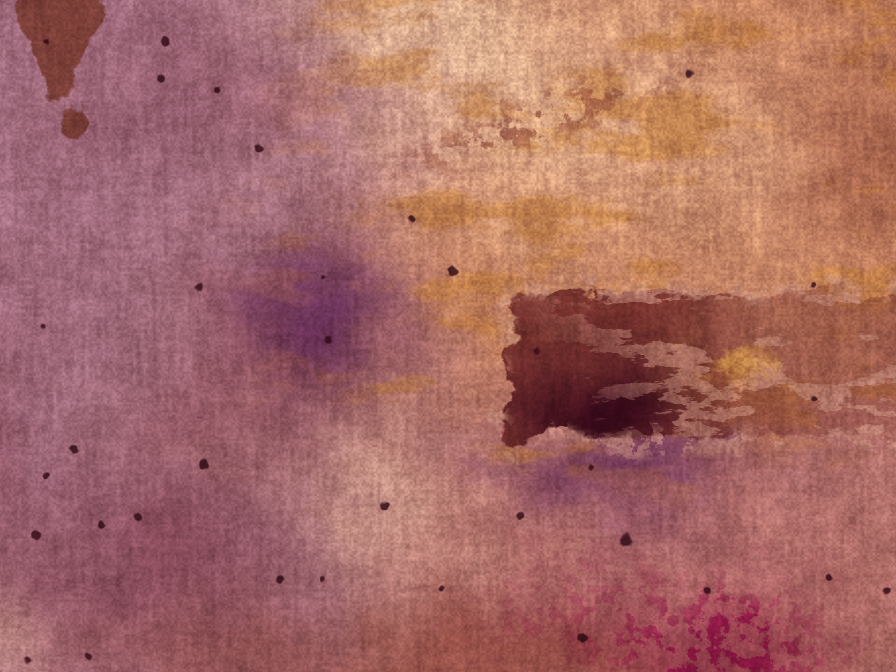
Reproduce this texture procedurally as a Shadertoy shader.

```glsl
const vec3 LILAC = vec3(0.64, 0.43, 0.50);
const vec3 TAN = vec3(0.77, 0.51, 0.38);
const vec3 ROSE = vec3(0.69, 0.43, 0.41);
const vec3 CREAM = vec3(0.91, 0.74, 0.61);
const vec3 MAUVE = vec3(0.50, 0.25, 0.31);
const vec3 RUST = vec3(0.53, 0.25, 0.20);
const vec3 OCHRE = vec3(0.74, 0.47, 0.21);
const vec3 PURPLE = vec3(0.37, 0.15, 0.33);
const vec3 WINE = vec3(0.21, 0.03, 0.10);
const vec3 MAGENTA = vec3(0.53, 0.06, 0.25);
const vec3 PATCH_BROWN = vec3(0.47, 0.20, 0.18);
const vec3 SPOT_DARK = vec3(0.20, 0.05, 0.09);
const float GRAIN_SCALE = 330.0;
const float GRAIN_AMOUNT = 0.20;
const float FIBRE_AMOUNT = 0.13;
const float MOTTLE_AMOUNT = 0.30;
const float SPOT_CELLS = 11.0;
const float EDGE = 0.003;

float hash(vec2 p) {
    vec3 q = fract(vec3(p.xyx) * 0.1031);
    q += dot(q, q.yzx + 33.33);
    return fract((q.x + q.y) * q.z);
}

float noise(vec2 p) {
    vec2 i = floor(p), f = fract(p);
    f = f * f * (3.0 - 2.0 * f);
    return mix(mix(hash(i), hash(i + vec2(1, 0)), f.x),
               mix(hash(i + vec2(0, 1)), hash(i + vec2(1, 1)), f.x), f.y);
}

float fbm(vec2 p) {
    float sum = 0.0, amp = 0.5;
    for (int i = 0; i < 6; i++) {
        sum += amp * noise(p);
        p = mat2(1.6, 1.2, -1.2, 1.6) * p + 17.3;
        amp *= 0.55;
    }
    return sum / 1.08;
}

float blob(vec2 p, vec2 centre, vec2 radius) {
    vec2 q = (p - centre) / radius;
    return exp(-dot(q, q));
}

float boxDistance(vec2 p, vec2 halfSize) {
    vec2 d = abs(p) - halfSize;
    return length(max(d, 0.0)) + min(max(d.x, d.y), 0.0);
}

// Broad washes of pigment
vec3 washes(vec2 p, vec2 w) {
    vec3 right = mix(ROSE, TAN, smoothstep(0.25, 0.65, w.y));
    vec3 col = mix(LILAC, right, smoothstep(0.42, 0.76, w.x));
    col = mix(col, CREAM, 0.9 * blob(w, vec2(0.68, 0.93), vec2(0.22, 0.19)));
    col = mix(col, CREAM, 0.45 * blob(w, vec2(0.92, 0.80), vec2(0.33, 0.16)));
    col = mix(col, CREAM, 0.50 * blob(w, vec2(0.60, 0.24), vec2(0.15, 0.17)));
    col = mix(col, CREAM, 0.45 * blob(w, vec2(0.0, 0.10), vec2(0.09, 0.12)));
    col = mix(col, MAUVE, 0.75 * blob(w, vec2(0.23, 0.17), vec2(0.25, 0.14)));
    col = mix(col, MAUVE, 0.45 * blob(w, vec2(0.0, 0.36), vec2(0.07, 0.20)));
    col = mix(col, MAUVE, 0.30 * blob(w, vec2(0.32, 0.86), vec2(0.25, 0.13)));
    col = mix(col, RUST, 0.65 * blob(w, vec2(0.65, 0.0), vec2(0.55, 0.10)));
    col = mix(col, RUST, 0.45 * blob(w, vec2(1.32, 0.79), vec2(0.18, 0.16)));
    col = mix(col, RUST, 0.40 * blob(w, vec2(0.43, 0.45), vec2(0.22, 0.17)));
    col = mix(col, PURPLE, 0.80 * blob(w, vec2(0.47, 0.51), vec2(0.12, 0.10)));
    col = mix(col, PURPLE, 0.70 * blob(w, vec2(0.93, 0.31), vec2(0.17, 0.07)));
    float ochre = smoothstep(0.50, 0.68, fbm(p * vec2(7.0, 19.0) + 4.0));
    return mix(col, OCHRE, 0.55 * ochre * smoothstep(0.25, 0.7, w.x) * smoothstep(0.2, 0.4, w.y));
}

// Peeling dark block with pale flakes along its rim
vec3 peeledPatch(vec3 col, vec2 p, vec2 w) {
    float rough = fbm(p * vec2(17.0, 24.0)) - 0.5;
    float d = boxDistance(p - vec2(1.09, 0.455), vec2(0.33, 0.105)) + 0.075 * rough;
    float inside = smoothstep(EDGE, -EDGE, d);
    float fade = 1.0 - 0.62 * smoothstep(0.95, 1.20, w.x);
    float flakes = smoothstep(0.57, 0.61, fbm(p * vec2(13.0, 36.0) + 31.0));
    float rim = smoothstep(0.025, 0.0, abs(d - 0.005)) * smoothstep(0.49, 0.56, fbm(p * 42.0));
    vec3 paint = mix(PATCH_BROWN, WINE, 0.95 * blob(w, vec2(0.92, 0.40), vec2(0.13, 0.09)));
    vec3 pale = mix(ROSE, CREAM, 0.45);
    col = mix(col, paint, inside * fade);
    col = mix(col, pale, 0.55 * inside * flakes * smoothstep(0.80, 1.05, p.x + 0.5 * (p.y - 0.4)));
    col = mix(col, pale, 0.60 * rim);
    float gold = blob(w, vec2(1.12, 0.48), vec2(0.07, 0.04));
    return mix(col, vec3(0.86, 0.62, 0.29), 0.7 * gold * smoothstep(0.42, 0.58, fbm(p * 28.0)));
}

// Rust drip, speckled crust and magenta bloom
vec3 stains(vec3 col, vec2 p, vec2 w) {
    float rough = fbm(p * 30.0 + 8.0) - 0.5;
    float width = mix(0.008, 0.065, smoothstep(0.84, 1.0, p.y));
    float drip = max(abs(p.x - 0.09) - width, 0.86 - p.y) + 0.04 * rough;
    float drop = length((p - vec2(0.115, 0.815)) * vec2(1.4, 1.0)) - 0.024 + 0.05 * rough;
    col = mix(col, RUST * 0.85, 0.85 * smoothstep(EDGE, -EDGE, min(drip, drop)));
    float speckle = smoothstep(0.50, 0.62, fbm(p * 65.0));
    float band = blob(p, vec2(0.80, 0.82 + 0.35 * (p.x - 0.8)), vec2(0.20, 0.04));
    col = mix(col, RUST, 0.65 * speckle * band);
    float bloom = blob(w, vec2(1.10, 0.02), vec2(0.12, 0.09))
                + 0.6 * blob(w, vec2(0.92, 0.07), vec2(0.16, 0.11));
    return mix(col, MAGENTA, min(bloom, 1.0) * (0.35 + 0.55 * speckle));
}

// Sparse dark pits, one candidate per cell
float pits(vec2 p) {
    vec2 cell = floor(p * SPOT_CELLS);
    vec2 centre = 0.2 + 0.6 * vec2(hash(cell + 3.1), hash(cell + 9.7));
    float radius = mix(0.002, 0.006, hash(cell + 21.0));
    float d = length(fract(p * SPOT_CELLS) - centre) / SPOT_CELLS;
    d += 0.004 * (noise(p * 180.0) - 0.5);
    float pit = smoothstep(EDGE, -0.001, d - radius) * step(0.80, hash(cell + 40.0));
    float large = length(p - vec2(0.931, 0.197)) - 0.009 + 0.005 * (noise(p * 120.0) - 0.5);
    return max(pit, smoothstep(EDGE, -EDGE, large));
}

void mainImage(out vec4 fragColor, in vec2 fragCoord) {
    vec2 p = fragCoord / iResolution.y;
    vec2 warp = vec2(fbm(p * 6.0), fbm(p * 6.0 + 50.0)) - 0.5;
    vec2 w = p + 0.22 * warp;
    vec3 col = washes(p, w);
    col = stains(col, p, w);
    col = peeledPatch(col, p, w);
    col = mix(col, SPOT_DARK, 0.85 * pits(p));

    // Mottling, woven fibres and fine grain
    float mottle = fbm(p * 22.0 + 70.0) - 0.5;
    float fibre = noise(p * vec2(170.0, 22.0)) + 0.6 * noise(p * vec2(24.0, 190.0)) - 0.8;
    float grain = noise(p * GRAIN_SCALE) + 0.5 * noise(p * GRAIN_SCALE * 0.45) - 0.75;
    float tone = MOTTLE_AMOUNT * mottle + FIBRE_AMOUNT * fibre + GRAIN_AMOUNT * grain;
    col *= 1.0 + tone * vec3(0.85, 1.15, 1.10);
    fragColor = vec4(clamp(col, 0.0, 1.0), 1.0);
}
```
